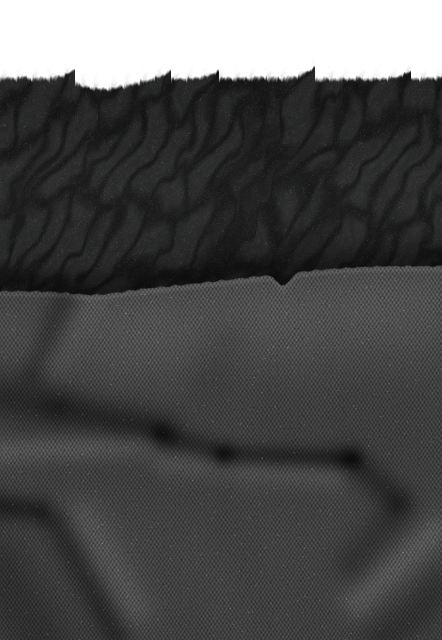
Reproduce this texture procedurally as a Shadertoy shader.

```glsl
// A band of dark curly fleece over a creased panel of woven nylon, on white.
// The fleece is leaning cellular noise with warped sine hairs; the nylon is
// a staggered cosine weave lit by soft segments that act as folds.

#define FUR_BASE 0.128
#define FUR_CLUMP 0.065
#define FUR_HAIR 0.050
#define FUR_LEAN 0.55
#define FUZZ 0.006
#define TUFT_WIDTH 0.075
#define TUFT_HEIGHT 0.021
#define CLOTH_BASE 0.242
#define WEAVE_SIZE vec2(0.0060, 0.0090)
#define WEAVE_DEPTH 0.24
#define TAU 6.2831853

vec2 hash2(vec2 c) {
    vec3 h = fract(c.xyx * vec3(0.1031, 0.1030, 0.0973));
    h += dot(h, h.yzx + 33.33);
    return fract((h.xx + h.yz) * h.zy);
}

// Distances to the nearest and second nearest scattered point
vec2 cellular(vec2 p) {
    vec2 id = floor(p), f = fract(p), d = vec2(9.0);
    for (int j = -1; j <= 1; j++)
    for (int i = -1; i <= 1; i++) {
        vec2 o = vec2(i, j);
        float r = length(o + hash2(id + o) - f);
        d = r < d.x ? vec2(r, d.x) : vec2(d.x, min(d.y, r));
    }
    return d;
}

vec2 waves(vec2 p) {
    vec2 w = vec2(0.0);
    float a = 1.0;
    for (int i = 0; i < 4; i++) {
        w += a * sin(p.yx * vec2(1.0, 1.23) + w.yx * 1.4 + float(i) * 1.7);
        p = mat2(0.8, 0.6, -0.6, 0.8) * p * 1.9;
        a *= 0.55;
    }
    return w;
}

float bump(float x, float centre, float width) {
    float t = (x - centre) / width;
    return exp(-t * t);
}

// Soft stroke of light or shade between two points
float fold(vec2 p, vec2 a, vec2 b, float width) {
    vec2 v = p - a, s = b - a;
    float d = length(v - s * clamp(dot(v, s) / dot(s, s), 0.0, 1.0));
    return exp(-d * d / (width * width));
}

float fleeceTop(float x) {
    float t = (x - 0.042) / TUFT_WIDTH;
    float tall = 0.5 + 0.5 * cos(floor(t) * TAU / 2.5);
    return 0.874 - 0.013 * bump(x, 0.165, 0.05)
         + TUFT_HEIGHT * tall * pow(fract(t), 4.0);
}

float seamHeight(float x) {
    return 0.545 + 0.039 * smoothstep(0.12, 0.62, x)
         - 0.006 * bump(x, 0.15, 0.05) - 0.019 * bump(x, 0.443, 0.014);
}

float fleece(vec2 p, float seam) {
    vec2 q = vec2(p.x - FUR_LEAN * p.y, p.y) + 0.008 * waves(p * 38.0);
    vec2 clump = cellular(q * vec2(24.0, 9.0));
    vec2 curl = cellular(q * vec2(75.0, 42.0) + waves(p * 90.0) * 0.3);
    vec2 w = waves(p * 170.0);
    float hair = pow(1.0 - abs(sin(q.x * 420.0 + w.x * 2.6)), 3.0);
    hair += pow(1.0 - abs(sin(p.y * 330.0 + w.y * 3.0)), 5.0);
    float v = FUR_BASE + FUR_CLUMP * (smoothstep(0.0, 0.45, clump.y - clump.x) - 0.6);
    v += 0.03 * (0.5 - curl.x) + FUR_HAIR * (hair - 0.3) * (0.35 + curl.y - curl.x);
    v += 0.025 * bump(p.y, 0.70, 0.09);
    return v * mix(0.62, 1.0, smoothstep(0.0, 0.055, p.y - seam));
}

float clothLight(vec2 p) {
    float v = CLOTH_BASE;
    // Upper panel and the creases at its left
    v += 0.060 * fold(p, vec2(0.20, 0.48), vec2(0.66, 0.53), 0.085);
    v += 0.035 * fold(p, vec2(0.00, 0.49), vec2(0.03, 0.46), 0.045);
    v -= 0.065 * fold(p, vec2(0.10, 0.53), vec2(0.05, 0.42), 0.022);
    v += 0.035 * fold(p, vec2(0.14, 0.52), vec2(0.09, 0.43), 0.028);
    v -= 0.030 * fold(p, vec2(0.35, 0.47), vec2(0.33, 0.41), 0.035);
    v -= 0.080 * fold(p, vec2(0.00, 0.38), vec2(0.06, 0.37), 0.035);
    // Shadow under the panel, then the lit lip below it
    v -= 0.100 * fold(p, vec2(0.10, 0.362), vec2(0.25, 0.326), 0.030);
    v -= 0.085 * fold(p, vec2(0.25, 0.320), vec2(0.35, 0.290), 0.020);
    v -= 0.110 * fold(p, vec2(0.35, 0.289), vec2(0.55, 0.283), 0.018);
    v -= 0.080 * fold(p, vec2(0.55, 0.280), vec2(0.62, 0.220), 0.025);
    v += 0.075 * fold(p, vec2(0.01, 0.295), vec2(0.23, 0.304), 0.021);
    v += 0.055 * fold(p, vec2(0.26, 0.278), vec2(0.52, 0.255), 0.023);
    // Lower folds, left and right
    v -= 0.115 * fold(p, vec2(0.00, 0.210), vec2(0.06, 0.202), 0.022);
    v -= 0.090 * fold(p, vec2(0.09, 0.180), vec2(0.18, 0.010), 0.024);
    v += 0.060 * fold(p, vec2(0.13, 0.190), vec2(0.21, 0.050), 0.032);
    v -= 0.065 * fold(p, vec2(0.00, 0.110), vec2(0.06, 0.000), 0.060);
    v -= 0.060 * fold(p, vec2(0.62, 0.200), vec2(0.55, 0.120), 0.030);
    v += 0.075 * fold(p, vec2(0.68, 0.170), vec2(0.56, 0.060), 0.026);
    v -= 0.060 * fold(p, vec2(0.69, 0.080), vec2(0.60, 0.000), 0.035);
    return v + 0.006 * waves(p * 14.0).x;
}

float cloth(vec2 p, float seam, float pixel) {
    vec2 g = vec2(p.x, p.y - 0.06 * p.x) + 0.0012 * waves(p * 9.0);
    vec2 thread = cos(TAU * g / WEAVE_SIZE);
    float visible = 1.0 - smoothstep(0.3, 0.6, pixel / WEAVE_SIZE.x);
    float grain = cellular(p * 300.0).x - 0.5;
    float v = clothLight(p) * (1.0 + WEAVE_DEPTH * visible * thread.x * thread.y - 0.22 * grain);
    v += 0.12 * smoothstep(0.09, 0.03, cellular(p * 45.0).x) * smoothstep(0.3, 0.0, grain + 0.3);
    return v + 0.05 * bump(p.y, seam - 0.005, 0.004);
}

void mainImage(out vec4 fragColor, in vec2 fragCoord) {
    vec2 p = fragCoord / iResolution.y;
    float pixel = 1.0 / iResolution.y;
    float seam = seamHeight(p.x);

    // Frayed outline of the fleece against white
    vec2 fray = waves(p * vec2(210.0, 130.0));
    float above = p.y - fleeceTop(p.x) - 0.0022 * fray.x;
    float fur = 1.0 - smoothstep(-0.5 * FUZZ, 0.5 * FUZZ + pixel, above);
    float wisps = 0.22 * exp(-max(above, 0.0) * 170.0) * smoothstep(0.2, 1.2, fray.y);
    vec3 colour = mix(vec3(1.0), vec3(fleece(p, seam)) * vec3(0.99, 1.0, 1.02), max(fur, wisps));

    // Nylon laid over the fleece along the seam
    float edge = p.y - seam - 0.0008 * fray.y;
    vec3 nylon = vec3(cloth(p, seam, pixel)) * vec3(1.01, 1.0, 1.0);
    colour = mix(nylon, colour, smoothstep(-pixel, pixel, edge));
    fragColor = vec4(clamp(colour, 0.0, 1.0), 1.0);
}
```
